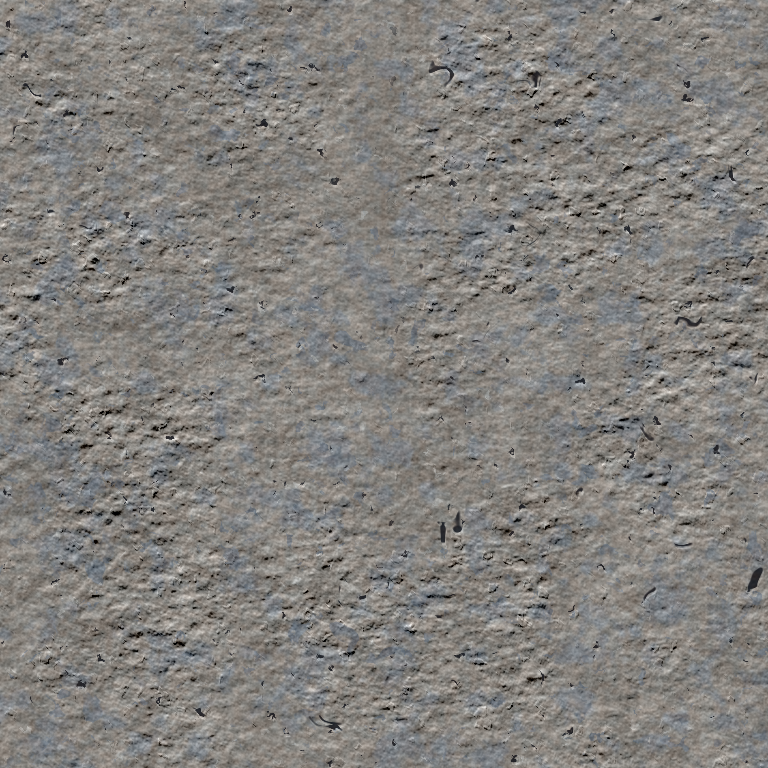
Reproduce this texture procedurally as a Shadertoy shader.

```glsl
#define MORTAR vec3(0.535, 0.518, 0.495)
#define SLATE vec3(0.415, 0.445, 0.485)
#define PALE vec3(0.66, 0.66, 0.65)
#define PIT vec3(0.11, 0.11, 0.13)
#define RELIEF_SCALE 75.0
#define RELIEF_GAIN 0.95
#define CREVICE_DEPTH 0.26
#define GRAIN 0.09
#define MOTTLE 0.17
#define LIGHT_DIR vec2(-0.35, 0.94)

float hash(vec2 p) {
    return fract(sin(dot(p, vec2(127.1, 311.7))) * 43758.545);
}

float noise(vec2 p) {
    vec2 i = floor(p), f = fract(p);
    f = f * f * (3.0 - 2.0 * f);
    return mix(mix(hash(i), hash(i + vec2(1, 0)), f.x),
               mix(hash(i + vec2(0, 1)), hash(i + vec2(1, 1)), f.x), f.y);
}

float fbm(vec2 p) {
    float sum = 0.0, amp = 0.5;
    for (int i = 0; i < 4; i++) {
        sum += amp * noise(p);
        p = mat2(0.8, 0.6, -0.6, 0.8) * p * 2.03 + 17.3;
        amp *= 0.5;
    }
    return sum;
}

// Coverage of irregular, randomly turned grains, one at most per cell
float grains(vec2 p, float cells, float density, float seed, float maxSize) {
    vec2 g = p * cells + seed;
    g += 0.5 * (vec2(noise(g * 3.5), noise(g * 3.5 + 41.0)) - 0.5);
    g += 0.2 * (vec2(noise(g * 9.0), noise(g * 9.0 + 23.0)) - 0.5);
    vec2 home = floor(g);
    float dist = 1.0;
    for (int y = -1; y <= 1; y++)
    for (int x = -1; x <= 1; x++) {
        vec2 cell = home + vec2(x, y);
        if (hash(cell + seed) > density) continue;
        vec2 jitter = vec2(hash(cell + 3.1), hash(cell + 7.7));
        vec2 d = g - cell - 0.2 - 0.6 * jitter;
        float turn = 2.4 * (hash(cell + 11.3) - 0.4);
        d = mat2(cos(turn), sin(turn), -sin(turn), cos(turn)) * d;
        d.y *= mix(1.1, 2.4, hash(cell + 19.9));
        float size = maxSize * mix(0.3, 1.0, pow(hash(cell + 5.3), 2.0));
        dist = min(dist, length(d) - size);
    }
    float soft = max(0.04, cells / iResolution.y);
    return 1.0 - smoothstep(-soft, soft, dist);
}

// Rough crust with small raised stones
float height(vec2 p) {
    float crust = fbm(p * vec2(0.85, 1.1) * RELIEF_SCALE);
    return crust + 0.13 * grains(p, 46.0, 0.3, 31.0, 0.38);
}

float pits(vec2 p) {
    float small = grains(p, 52.0, 0.10, 57.0, 0.30);
    float large = grains(p, 15.0, 0.13, 83.0, 0.19);
    return max(small, large);
}

void mainImage(out vec4 fragColor, in vec2 fragCoord) {
    vec2 p = fragCoord / iResolution.y;

    // Worn areas, including a faint vertical trowel band
    float band = exp(-pow((p.x - 0.5) / 0.05, 2.0)) * smoothstep(0.2, 0.6, p.y);
    float rough = mix(0.65, 1.25, smoothstep(0.3, 0.65, fbm(p * 9.0)));
    rough *= 1.0 - 0.4 * band;

    // Mortar stained in broad and fine patches
    float stain = fbm(p * 26.0 + 9.0) - 0.47;
    vec3 color = MORTAR + MOTTLE * stain;
    color += 0.05 * (fbm(p * 5.0 + 3.0) - 0.47);
    color = mix(color, SLATE + 0.04, 0.6 * smoothstep(0.47, 0.68, fbm(p * 34.0 + 70.0)));

    // Embedded slate and pale aggregate
    float veins = 0.2 * (fbm(p * 95.0 + 13.0) - 0.47);
    float worn = smoothstep(0.25, 0.6, fbm(p * 60.0 + 29.0));
    float slate = max(grains(p, 19.0, 0.35, 11.0, 0.40),
                      grains(p, 44.0, 0.25, 47.0, 0.42));
    color = mix(color, SLATE + veins, 0.75 * slate * worn);
    float chips = grains(p, 48.0, 0.13, 91.0, 0.32);
    color = mix(color, PALE + veins, 0.6 * chips);

    // Sunlit relief and shadowed crevices
    float slope = height(p) - height(p + LIGHT_DIR * 0.0027);
    slope *= rough * (1.0 - 0.35 * slate);
    color += RELIEF_GAIN * slope;
    color -= CREVICE_DEPTH * smoothstep(0.09, 0.25, -slope);

    // Deep pits with a lit lower lip
    float pit = pits(p) * (1.0 - 0.6 * band);
    float lip = max(pits(p + LIGHT_DIR * 0.004) - pit, 0.0);
    color += 0.12 * lip * (1.0 - band);
    color = mix(color, PIT, 0.9 * pit);

    // Sand grain with slight mineral tints
    float sand = noise(p * 260.0) + noise(p * 410.0 + 5.0) - 1.0;
    color += GRAIN * sand * (1.0 - 0.7 * pit);
    float tint = noise(p * 120.0 + 51.0) - 0.5;
    color += 0.03 * tint * vec3(1.0, -0.2, -0.8);

    fragColor = vec4(clamp(color, 0.0, 1.0), 1.0);
}
```
